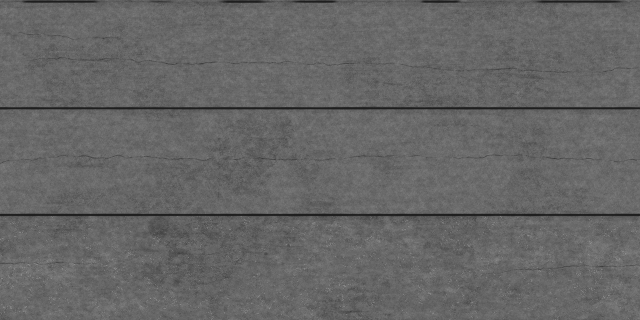
Write a Shadertoy shader that draws this texture.

```glsl
// Three wide, weathered grey planks stacked across the canvas, split by dark seams.
// Layered value noise gives grain, gritty stains and flaking; wavy distance
// lines give the broken cracks, and a worn patch and a knot are added on top.

const float PLANKS = 3.0;
const float SEAM_SHIFT = 0.005;
const float SEAM_TONE = 0.12;
const float WOOD_TONE = 0.432;

float hash(vec2 p) {
    return fract(sin(dot(p, vec2(127.1, 311.7))) * 43758.5453);
}

float noise(vec2 p) {
    vec2 i = floor(p), f = fract(p);
    f = f * f * (3.0 - 2.0 * f);
    float low = mix(hash(i), hash(i + vec2(1, 0)), f.x);
    float high = mix(hash(i + vec2(0, 1)), hash(i + vec2(1, 1)), f.x);
    return mix(low, high, f.y);
}

// Octaves on turned lattices; roughness sets the share of fine octaves
float fbm(vec2 p, float roughness) {
    float sum = 0.0, total = 0.0, gain = 1.0;
    for (int i = 0; i < 6; i++) {
        p = mat2(1.6, 1.2, -1.2, 1.6) * p + 7.3;
        sum += gain * noise(p);
        total += gain;
        gain *= roughness;
    }
    return sum / total;
}

// Coverage of a line at distance d, softened by one pixel
float stroke(float d, float halfWidth, float pixel) {
    return 1.0 - smoothstep(halfWidth - 0.5 * pixel, halfWidth + pixel, abs(d));
}

// 1 between lo and hi, with soft ends
float band(float x, float lo, float hi, float soft) {
    return smoothstep(lo - soft, lo + soft, x) * (1.0 - smoothstep(hi - soft, hi + soft, x));
}

// Wavy crack running from a to b, broken and uneven in depth
float crack(vec2 p, vec2 a, vec2 b, float seed, float pixel) {
    float y = mix(a.y, b.y, (p.x - a.x) / (b.x - a.x));
    y += 0.022 * (noise(vec2(p.x * 5.0, seed)) - 0.5);
    y += 0.009 * (noise(vec2(p.x * 30.0, seed)) - 0.5);
    y += 0.004 * (noise(vec2(p.x * 90.0, seed)) - 0.5);
    float depth = smoothstep(0.25, 0.75, fbm(vec2(p.x * 9.0, seed + 4.0), 0.8));
    float line = stroke(p.y - y, 0.0004, pixel);
    return line * band(p.x, a.x, b.x, 0.03) * mix(0.1, 1.0, depth);
}

// Bare wood: long grain, grit, stains made of specks, pale flakes and scuffs
float woodTone(vec2 p, float row, float wear) {
    vec2 q = p + vec2(row * 17.0, row * 5.0);
    vec2 warped = q + 0.09 * vec2(fbm(q * 7.0, 0.6), fbm(q * 7.0 + 19.0, 0.6));
    float broad = fbm(warped * vec2(2.2, 3.4), 0.65);
    float speck = fbm(q * vec2(17.0, 24.0), 0.85);
    float grit = fbm(q * vec2(38.0, 48.0), 0.8);
    float bend = 0.05 * fbm(q * vec2(1.5, 4.0), 0.5);
    float grain = noise(vec2(q.x * 7.0, (q.y + bend) * 150.0));
    float check = smoothstep(0.78, 0.95, noise(vec2(q.x * 9.0 + 5.0, (q.y + bend) * 95.0)));

    float stain = smoothstep(0.47, 0.62, broad) * smoothstep(0.4, 0.6, speck);
    float flake = smoothstep(0.53, 0.57, fbm(warped * vec2(5.0, 8.0) + 31.0, 0.65));
    float ridge = abs(fbm(warped * vec2(8.0, 13.0) + 3.0, 0.6) - 0.5);
    float scuff = smoothstep(0.012, 0.0, ridge) * smoothstep(0.45, 0.6, grit);

    float tone = WOOD_TONE - 0.022 * wear;
    tone += 0.024 * (grain - 0.5) + 0.17 * (grit - 0.5) + 0.09 * (speck - 0.5);
    tone -= stain * mix(0.062, 0.072, wear);
    tone -= check * 0.035 * smoothstep(0.4, 0.6, broad);
    tone += flake * mix(0.006, 0.03, wear) * smoothstep(0.35, 0.6, speck);
    tone += scuff * mix(0.02, 0.08, wear);
    tone -= smoothstep(0.012, 0.0, abs(ridge - 0.022)) * mix(0.008, 0.03, wear);
    return tone;
}

// Darkened patch with a sharp left side and a slanted right side
float wornPatch(vec2 p, float pixel) {
    float ragged = fbm(p * 12.0, 0.7) - 0.5;
    float left = p.x - 0.685 - 0.03 * ragged;
    float right = p.x - mix(0.83, 0.905, smoothstep(0.36, 0.62, p.y)) - 0.12 * ragged;
    float rise = band(p.y, 0.37, 0.635, 0.02);
    float inside = smoothstep(0.0, 0.01, left) * smoothstep(0.01, -0.01, right);
    float speck = smoothstep(0.38, 0.6, fbm(p * vec2(18.0, 26.0), 0.85));
    float edge = 0.06 * stroke(left, 0.001, 2.0 * pixel);
    edge += 0.05 * stroke(right, 0.002, 4.0 * pixel) * smoothstep(0.42, 0.5, p.y);
    return rise * (edge * (0.4 + speck) + inside * 0.045 * speck);
}

// Oval knot with a ragged rim
float knot(vec2 p, vec2 center, float radius) {
    float d = length((p - center) * vec2(1.0, 0.9)) / radius;
    d += 0.5 * (fbm(p * 25.0, 0.7) - 0.5);
    return smoothstep(1.1, 0.85, d) * (0.05 + 0.008 * sin(d * 14.0));
}

void mainImage(out vec4 fragColor, in vec2 fragCoord) {
    vec2 p = fragCoord / iResolution.y;
    float pixel = 1.0 / iResolution.y;
    float level = (p.y + SEAM_SHIFT) * PLANKS;
    float row = floor(level);
    float wear = 1.0 - step(0.5, row);
    float tone = woodTone(p, row, wear);
    tone -= wornPatch(p, pixel) + knot(p, vec2(0.495, 0.29), 0.032);

    // Cracks along the planks
    float cracks = crack(p, vec2(0.1, 0.815), vec2(2.1, 0.775), 1.0, pixel);
    cracks += crack(p, vec2(0.02, 0.905), vec2(0.36, 0.875), 2.0, pixel);
    cracks += crack(p, vec2(-0.1, 0.505), vec2(2.1, 0.51), 3.0, pixel);
    cracks += crack(p, vec2(1.52, 0.14), vec2(2.1, 0.175), 5.0, pixel);
    cracks += crack(p, vec2(-0.1, 0.17), vec2(0.3, 0.18), 8.0, pixel);
    tone -= 0.17 * min(cracks, 1.0);

    // Worn rim, soft shadow and dark gap at each seam; outer seams are patchy
    float seam = round(level);
    float offset = (level - seam) / PLANKS;
    float outer = step(1.0, abs(seam - 1.5));
    float open = mix(1.0, smoothstep(0.4, 0.6, noise(vec2(p.x * 8.0, seam))), outer);
    float rim = 0.008 + 0.018 * fbm(vec2(p.x * 4.0, row), 0.6);
    tone -= 0.02 * band(offset, -rim, 0.0, 0.0015);
    tone -= 0.05 * exp(-abs(offset) * 260.0);
    float gap = 0.0014 + 0.0022 * fbm(vec2(p.x * 8.0, seam * 3.0), 0.7);
    tone = mix(tone, SEAM_TONE, open * stroke(offset, gap, pixel));

    fragColor = vec4(vec3(clamp(tone, 0.0, 1.0)), 1.0);
}
```
